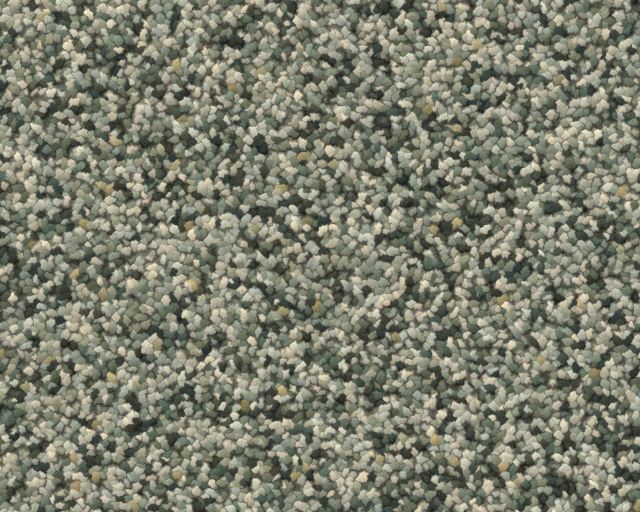
A WebGL 1 fragment shader for this texture:

```glsl
precision highp float;
uniform vec2 u_resolution;

vec3 hash3(vec2 p) {
  vec3 q = fract(p.xyx * vec3(0.1031, 0.1030, 0.0973));
  q += dot(q, q.yxz + 33.33);
  return fract((q.xxy + q.yzz) * q.zyx);
}

// Soft clumps of lighter and darker stone
float clumping(vec2 p) {
  return sin(p.x * 0.43 + 2.0 * sin(p.y * 0.31))
       + sin(p.y * 0.57 + 2.0 * sin(p.x * 0.23 + 1.0))
       + sin(dot(p, vec2(0.91, -1.13)) + 1.5 * sin(p.y * 0.37));
}

vec3 stoneColour(vec2 cell, vec3 rnd) {
  vec3 charcoal = vec3(0.22, 0.24, 0.21);
  vec3 darkGreen = vec3(0.37, 0.41, 0.34);
  vec3 greyGreen = vec3(0.53, 0.55, 0.47);
  vec3 paleGrey = vec3(0.66, 0.66, 0.59);
  vec3 cream = vec3(0.75, 0.73, 0.64);
  vec3 ochre = vec3(0.64, 0.57, 0.38);

  float tone = rnd.x + 0.015 * clumping(cell);
  vec3 colour = mix(charcoal, darkGreen, smoothstep(0.06, 0.20, tone));
  colour = mix(colour, greyGreen, smoothstep(0.20, 0.40, tone));
  colour = mix(colour, paleGrey, smoothstep(0.42, 0.66, tone));
  colour = mix(colour, cream, smoothstep(0.66, 0.90, tone));
  colour = mix(colour, ochre, 0.7 * step(0.988, rnd.y));
  // Some stones lean warm, others green
  colour += (rnd.z - 0.5) * vec3(0.05, 0.0, -0.03);
  return colour * (0.92 + 0.18 * fract(rnd.z * 7.0));
}

void main() {
  vec2 p = gl_FragCoord.xy / u_resolution.x * 82.0;

  // Uneven outlines
  vec2 warped = p + 0.09 * sin(p.yx * vec2(5.3, 4.7) + 2.0 * sin(p * 1.9));
  warped += 0.04 * sin(p.yx * vec2(10.9, 12.1) + 1.5 * sin(p * 3.1));
  vec2 base = floor(warped);
  vec3 colourSum = vec3(0.0);
  float weightSum = 0.0;
  float nearest = 9.0;
  float second = 9.0;

  // Jittered, stretched grains blended softly where they meet
  for (int j = -2; j <= 2; j++) {
    for (int i = -2; i <= 2; i++) {
      vec2 cell = base + vec2(float(i), float(j));
      vec3 place = hash3(cell + 17.0);
      vec3 rnd = hash3(cell + 151.0);
      vec2 offset = warped - cell - 0.5 - (place.xy - 0.5) * 0.95;

      float angle = place.z * 3.14159;
      vec2 axis = vec2(cos(angle), sin(angle));
      vec2 local = vec2(dot(offset, axis), dot(offset, vec2(-axis.y, axis.x)));
      float d = length(local * vec2(0.82, 1.3)) - 0.36 * rnd.y;

      second = min(second, max(nearest, d));
      nearest = min(nearest, d);

      float light = 1.0 + 0.30 * dot(offset, vec2(-0.4, 0.9));
      float weight = exp(-12.0 * d);
      colourSum += weight * light * stoneColour(cell, rnd);
      weightSum += weight;
    }
  }
  vec3 colour = colourSum / weightSum;

  // Shadows in contacts and gaps, deeper in some places than others
  float depth = 0.09 + 0.06 * sin(p.x * 1.7 + 2.0 * sin(p.y * 1.3));
  colour *= 1.02 - depth * (1.0 - smoothstep(0.0, 0.26, second - nearest));
  colour *= 1.0 - 0.42 * smoothstep(0.20, 0.62, nearest);

  // Faint mottling on the stone faces
  float mottle = sin(p.x * 7.3 + 2.0 * sin(p.y * 5.1)) * sin(p.y * 8.7 + 2.0 * sin(p.x * 4.3));
  colour += 0.025 * mottle;

  gl_FragColor = vec4(clamp(colour, 0.0, 1.0), 1.0);
}
```
